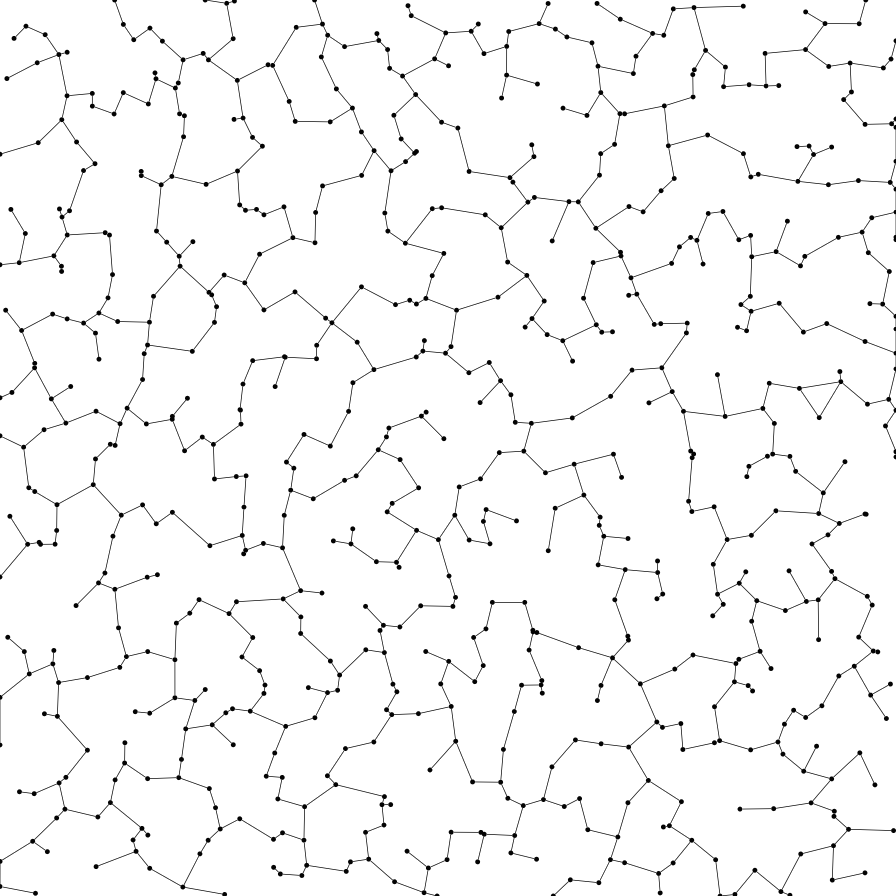
Reproduce this pattern procedurally as a Shadertoy shader.

```glsl
const vec3 PAPER = vec3(1.0);
const vec3 INK = vec3(0.01);
const float CELLS = 30.0;

// Three random values per cell
vec3 hash3(ivec2 cell) {
    uvec3 v = uvec3(ivec3(cell, 7)) * 1664525u + 1013904223u;
    v.x += v.y * v.z; v.y += v.z * v.x; v.z += v.x * v.y;
    v ^= v >> 16u;
    v.x += v.y * v.z; v.y += v.z * v.x; v.z += v.x * v.y;
    return vec3(v >> 8u) / 16777216.0;
}

// Node of a cell; empty cells send theirs far away
vec2 node(ivec2 cell) {
    vec3 h = hash3(cell);
    int last = int(CELLS);
    bool inside = cell.x >= 0 && cell.y >= 0 && cell.x < last && cell.y < last;
    bool border = cell.x == last && cell.y > 13 && cell.y < 28;
    if (!border && (!inside || h.z < 0.18)) return vec2(1e3);
    return clamp(vec2(cell) - 0.25 + 1.5 * h.xy, 0.0, CELLS);
}

float segmentDistance(vec2 p, vec2 a, vec2 b) {
    vec2 pa = p - a, ba = b - a;
    return length(pa - ba * clamp(dot(pa, ba) / max(dot(ba, ba), 1e-6), 0.0, 1.0));
}

// Spanning tree rule: is there a path from a to b made of shorter hops?
bool hasShorterPath(vec2 a, vec2 b) {
    float hop = distance(a, b) - 1e-4;
    vec2 middle = 0.5 * (a + b);
    ivec2 corner = ivec2(floor(middle)) - 3;
    vec2 nodes[32];
    int count = 0;
    for (int i = 0; i < 49; i++) {
        vec2 candidate = node(corner + ivec2(i % 7, i / 7));
        if (distance(candidate, middle) < 2.75 && count < 32) nodes[count++] = candidate;
    }

    // Reached nodes are swapped to the front, which serves as the queue
    int reached = 0;
    vec2 from = a;
    for (int head = 0; head <= reached; head++) {
        if (head > 0) from = nodes[head - 1];
        if (distance(from, b) < hop) return true;
        for (int j = reached; j < count; j++) {
            vec2 candidate = nodes[j];
            if (distance(from, candidate) < hop) {
                nodes[j] = nodes[reached];
                nodes[reached++] = candidate;
            }
        }
    }
    return false;
}

void mainImage(out vec4 fragColor, in vec2 fragCoord) {
    vec2 p = fragCoord / iResolution.y * CELLS;
    float pixel = CELLS / iResolution.y;
    float reach = 0.012 + 0.5 * pixel;
    float ink = 0.0;

    // Dots, and a list of the nodes that may own a link passing here
    vec2 nodes[25];
    int count = 0;
    ivec2 corner = ivec2(floor(p)) - 2;
    for (int i = 0; i < 25; i++) {
        vec2 candidate = node(corner + ivec2(i % 5, i / 5));
        float d = distance(p, candidate);
        ink = max(ink, clamp((0.081 - d) / pixel + 0.5, 0.0, 1.0));
        if (d < 1.75 + reach) nodes[count++] = candidate;
    }

    // Thin links between close nodes, with box filtered width
    for (int i = 1; i < count; i++) {
        vec2 a = nodes[i];
        for (int j = 0; j < i; j++) {
            vec2 b = nodes[j];
            float span = distance(a, b);
            float d = segmentDistance(p, a, b);
            if (span > 1.75 || d > reach) continue;
            float cover = clamp((0.012 - d) / pixel + 0.5, 0.0, 1.0)
                        - clamp((-0.012 - d) / pixel + 0.5, 0.0, 1.0);
            if (cover <= ink) continue;

            // Cheap rejection by a third node closer to both ends
            bool blocked = false;
            for (int k = 0; k < count && !blocked; k++)
                blocked = max(distance(a, nodes[k]), distance(b, nodes[k])) < span - 1e-4;
            if (!blocked && !hasShorterPath(a, b)) ink = cover;
        }
    }

    fragColor = vec4(mix(PAPER, INK, ink), 1.0);
}
```
